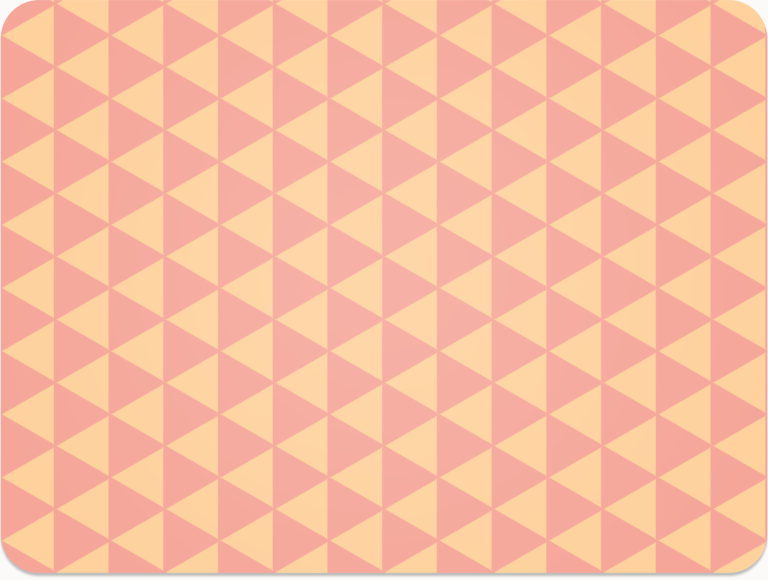
This pattern is drawn by a Shadertoy shader. Its source:

```glsl
const float SIDE = 0.08223;            // triangle side, in canvas widths
const float COLUMN = 0.07126;          // triangle height = column width
const float LATTICE_Y = 0.0102;        // height of the lowest vertex row
const float CARD_BOTTOM = 0.0092;
const float CORNER_RADIUS = 0.05;

const vec3 PINK = vec3(0.96, 0.65, 0.60);
const vec3 PEACH = vec3(0.997, 0.82, 0.615);
const vec3 PAPER = vec3(0.985, 0.982, 0.975);
const vec3 SHADOW = vec3(0.74);

float roundedBox(vec2 p, vec2 halfSize, float radius) {
    vec2 q = abs(p) - halfSize + radius;
    return length(max(q, 0.0)) + min(max(q.x, q.y), 0.0) - radius;
}

// Depth inside the left-pointing triangles, negative outside them.
float triangleDepth(vec2 p, float side, float column) {
    float index = floor(p.x / column);
    float x = p.x - index * column;
    float shift = 0.5 * mod(index + 1.0, 2.0);
    float y = abs(fract(p.y / side - shift) - 0.5) * side;
    float slant = (y - 0.5 * side * (1.0 - x / column)) * 0.8660;
    return min(slant, column - x);
}

// Soft light that fades from the centre outward.
float glow(vec2 p, vec2 centre, float reach) {
    return 1.0 - smoothstep(0.0, reach, length(p - centre));
}

void mainImage(out vec4 fragColor, in vec2 fragCoord) {
    vec2 p = fragCoord / iResolution.x;
    float top = iResolution.y / iResolution.x;
    float pixel = 1.0 / iResolution.x;

    // Triangles: the soft rim lies inside the peach, so pink joins at vertices
    float depth = triangleDepth(p - vec2(0.0, LATTICE_Y), SIDE, COLUMN);
    float peach = smoothstep(0.0, max(0.0025, 1.5 * pixel), depth);
    vec3 pattern = mix(PINK, PEACH, peach);
    pattern = mix(pattern, vec3(1.0), 0.12 * glow(p, vec2(0.5, 0.54 * top), 0.6));

    // Rounded card above a narrow shadow
    vec2 centre = vec2(0.5, 0.5 * (top + CARD_BOTTOM));
    vec2 halfSize = vec2(0.4988, 0.5 * (top - CARD_BOTTOM));
    float card = roundedBox(p - centre, halfSize, CORNER_RADIUS);
    float shade = roundedBox(p - centre + vec2(0.0, 0.004), halfSize, CORNER_RADIUS);

    vec3 color = mix(SHADOW, PAPER, smoothstep(-0.003, 0.003, shade));
    color = mix(pattern, color, smoothstep(-0.75 * pixel, 0.75 * pixel, card));
    fragColor = vec4(color, 1.0);
}
```
